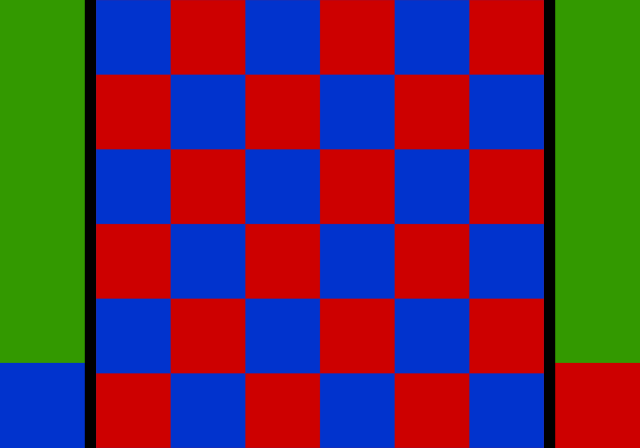
Reproduce this pattern procedurally as a Shadertoy shader.

```glsl
// A red and blue checkerboard between black bars, with green side panels and corner squares.

const vec3 RED = vec3(0.805, 0.0, 0.0);
const vec3 BLUE = vec3(0.005, 0.2, 0.805);
const vec3 GREEN = vec3(0.2, 0.6, 0.0);

// Antialiased step: 0 below the edge, 1 above it
float cover(float signedDist, float pixel) {
    return clamp(signedDist / pixel + 0.5, 0.0, 1.0);
}

// Smoothed square wave: +1 on even cells, -1 on odd cells
vec2 squareWave(vec2 cell, float pixel) {
    vec2 edgeDist = abs(mod(cell - 0.5, 2.0) - 1.0) - 0.5;
    return clamp(edgeDist * 2.0 / (1.2 * pixel), -1.0, 1.0);
}

void mainImage(out vec4 fragColor, in vec2 fragCoord) {
    // Centered coordinates, canvas height = 1
    vec2 p = (fragCoord - 0.5 * iResolution.xy) / iResolution.y;
    float pixel = 1.0 / iResolution.y;

    // Six by six board filling the full height
    vec2 wave = squareWave((p + 0.5) * 6.0, 6.0 * pixel);
    vec3 board = mix(BLUE, RED, 0.5 + 0.5 * wave.x * wave.y);

    // Side panels with a colored square at the foot of each
    vec3 corner = p.x < 0.0 ? BLUE : RED;
    vec3 side = mix(corner, GREEN, cover(p.y + 0.5 - 0.19, pixel));

    // Black bars between the board and the panels
    float x = abs(p.x);
    vec3 color = mix(board, vec3(0.0), cover(x - 0.5, pixel));
    color = mix(color, side, cover(x - 0.525, pixel));

    fragColor = vec4(color, 1.0);
}
```
